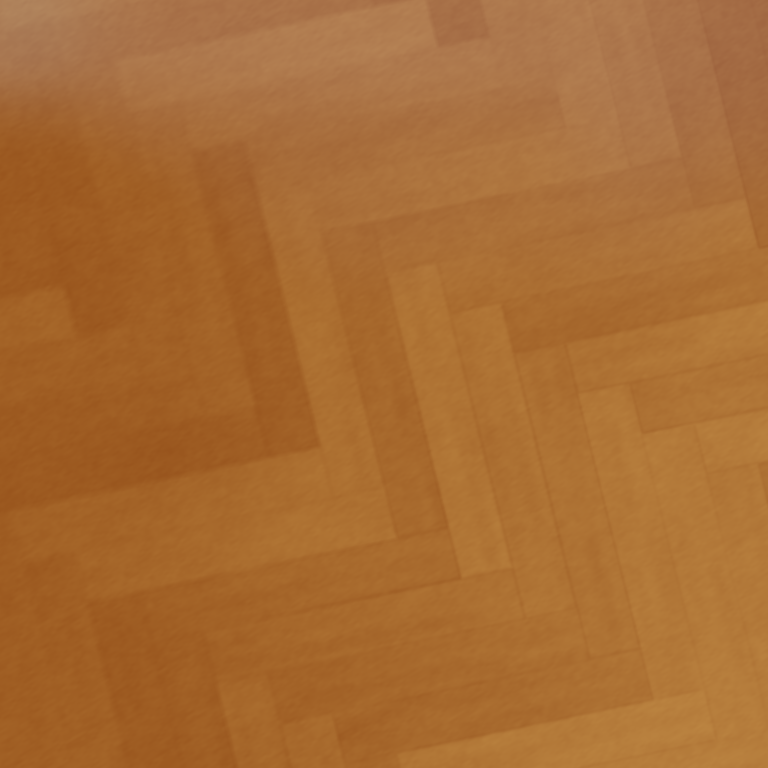
Give the GLSL for this texture, as a WebGL 1 fragment shader.

```glsl
precision highp float;
// Worn herringbone parquet, tilted, in soft honey-brown wood with a pale haze at the top.

uniform vec2 u_resolution;

const float PLANK_WIDTH = 0.0684;           // in canvas units
const float PLANK_RATIO = 6.0;              // length divided by width
const vec2 PATTERN_ORIGIN = vec2(0.569, 0.659);
const int BLUR_TAPS = 5;

const vec3 SHADE_BROWN = vec3(0.618, 0.358, 0.130);
const vec3 HONEY_BROWN = vec3(0.690, 0.460, 0.215);
const vec3 HAZE_PINK = vec3(0.668, 0.458, 0.305);
const vec3 GLARE_GREY = vec3(0.70, 0.56, 0.42);
const vec3 TONE_SHIFT = vec3(0.75, 1.0, 0.70);

float hash(vec2 p) {
  vec3 q = fract(vec3(p.xyx) * 0.1031);
  q += dot(q, q.yzx + 33.33);
  return fract((q.x + q.y) * q.z);
}

float valueNoise(vec2 p) {
  vec2 cell = floor(p);
  vec2 f = fract(p);
  f = f * f * (3.0 - 2.0 * f);
  float low = mix(hash(cell), hash(cell + vec2(1.0, 0.0)), f.x);
  float high = mix(hash(cell + vec2(0.0, 1.0)), hash(cell + vec2(1.0, 1.0)), f.x);
  return mix(low, high, f.y);
}

// Canvas position to slightly skewed plank axes, one unit per plank width, y down.
vec2 toPlankSpace(vec2 uv) {
  vec2 d = (uv - PATTERN_ORIGIN) * vec2(1.0, -1.0);
  return vec2(dot(d, vec2(0.97, -0.24)), dot(d, vec2(0.203, 0.979))) / PLANK_WIDTH;
}

// Brightness offset of the herringbone plank at q, with its grain and seam.
float plankTone(vec2 q, float contrast, float sheen, float seamDepth) {
  vec2 cell = floor(q);
  float k = mod(cell.x - cell.y + 0.5, 2.0 * PLANK_RATIO) - 0.5;
  bool across = k < PLANK_RATIO - 0.5;

  // Plank start cell, then coordinates along and across the plank.
  vec2 start = across ? cell - vec2(k, 0.0)
                      : cell - vec2(0.0, 2.0 * PLANK_RATIO - 1.0 - k);
  vec2 local = across ? q - start : (q - start).yx;
  vec2 id = start + (across ? vec2(71.0, 37.0) : vec2(213.0, 149.0));

  float tone = (hash(id) - 0.5) * 0.078 + (across ? sheen : -sheen);
  float streak = valueNoise(local * vec2(0.5, 4.0) + hash(id + 9.0) * 50.0) - 0.5;
  float edge = min(min(local.x, PLANK_RATIO - local.x), min(local.y, 1.0 - local.y));
  float seam = 1.0 - smoothstep(0.0, 0.06, edge);
  return contrast * (tone + 0.028 * streak)
       - seamDepth * seam * (0.2 + hash(id + 4.0));
}

// Average of nearby plank tones, so edges melt by the given radius.
float softPlankTone(vec2 uv, float radius, float contrast, float sheen, float seamDepth) {
  float total = 0.0;
  for (int j = 0; j < BLUR_TAPS; j++) {
    for (int i = 0; i < BLUR_TAPS; i++) {
      vec2 tap = (vec2(float(i), float(j)) + 0.5) / float(BLUR_TAPS) * 2.0 - 1.0;
      total += plankTone(toPlankSpace(uv + tap * radius), contrast, sheen, seamDepth);
    }
  }
  return total / float(BLUR_TAPS * BLUR_TAPS);
}

// Broad light falling over the floor, paler towards the top.
vec3 floorLight(vec2 uv, float haze) {
  vec3 color = mix(SHADE_BROWN, HONEY_BROWN, smoothstep(-0.15, 1.1, uv.x + 0.06 * uv.y));
  color = mix(color, HAZE_PINK, 0.88 * haze);
  vec2 fromCorner = (uv - vec2(0.03, 1.0)) / vec2(0.10, 0.12);
  return mix(color, GLARE_GREY, 0.5 * exp(-dot(fromCorner, fromCorner)));
}

// Fine mottling and slow blotches of the worn varnish.
float varnishWear(vec2 uv) {
  vec2 slanted = vec2(uv.x + 0.6 * uv.y, uv.y - 0.6 * uv.x);
  float speck = valueNoise(slanted * vec2(130.0, 260.0) + 5.0) - 0.5;
  float fine = valueNoise(slanted * vec2(75.0, 170.0)) - 0.5;
  float medium = valueNoise(slanted * vec2(22.0, 40.0) + 17.0) - 0.5;
  float broad = valueNoise(uv * 5.0 + 31.0) - 0.5;
  return 0.016 * speck + 0.019 * fine + 0.013 * medium + 0.018 * broad;
}

void main() {
  vec2 uv = gl_FragCoord.xy / u_resolution;
  float wander = 0.08 * (valueNoise(uv * 6.0) - 0.5);
  float reach = 0.20 * smoothstep(0.05, 0.45, uv.x);
  float haze = smoothstep(0.78 - reach, 0.95, uv.y + wander);
  float clarity = smoothstep(0.0, 0.75, uv.x + 0.25 * (0.5 - uv.y));

  float radius = mix(0.0055, 0.0018, clarity);
  float contrast = mix(0.55, 1.05, clarity) * (1.0 - 0.25 * haze);
  float sheen = mix(-0.004, 0.015, smoothstep(0.2, 0.9, 0.5 * (uv.x + uv.y) + 0.15));
  float seamDepth = mix(0.007, 0.030, clarity) * (1.0 - 0.6 * haze);

  float tone = softPlankTone(uv, radius, contrast, sheen, seamDepth) + varnishWear(uv);
  gl_FragColor = vec4(floorLight(uv, haze) + TONE_SHIFT * tone, 1.0);
}
```
